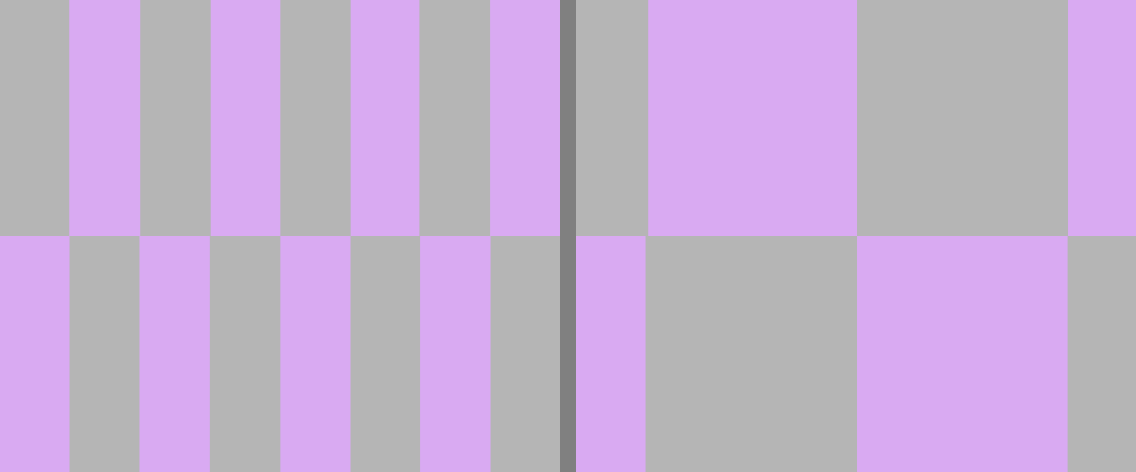
Left, the full canvas; right, a detail of the centre.
This pattern is drawn by a Shadertoy shader. Its source:

```glsl
// Two-tone checkerboard of tall panels, eight across and two down.
// Each row is drawn from its nearest vertical edge, which a hash nudges
// slightly sideways; the two rows are then joined at mid height.

float hash(vec2 p) {
    vec3 q = fract(vec3(p.xyx) * 0.1031);
    q += dot(q, q.yzx + 33.33);
    return fract((q.x + q.y) * q.z);
}

// Share of lilac at x, measured in columns, for one row of panels
float lilacCoverage(float x, float row, float pixel) {
    float edge = clamp(round(x), 1.0, 7.0);
    float nudge = (hash(vec2(edge, row + 3.0)) - 0.5) * 0.028;
    float rightSide = clamp((x - edge - nudge) / pixel + 0.5, 0.0, 1.0);
    return mod(edge + row, 2.0) < 0.5 ? rightSide : 1.0 - rightSide;
}

void mainImage(out vec4 fragColor, in vec2 fragCoord) {
    vec2 grid = vec2(8.0, 2.0);
    vec2 cell = fragCoord / iResolution.xy * grid;
    vec2 pixel = grid / iResolution.xy;

    // Join the lower and upper rows with a smoothed edge
    float upper = clamp((cell.y - 1.0) / pixel.y + 0.5, 0.0, 1.0);
    float lilacShare = mix(lilacCoverage(cell.x, 0.0, pixel.x),
                           lilacCoverage(cell.x, 1.0, pixel.x), upper);

    vec3 gray = vec3(0.708);
    vec3 lilac = vec3(0.85, 0.665, 0.949);
    fragColor = vec4(mix(gray, lilac, lilacShare), 1.0);
}
```
